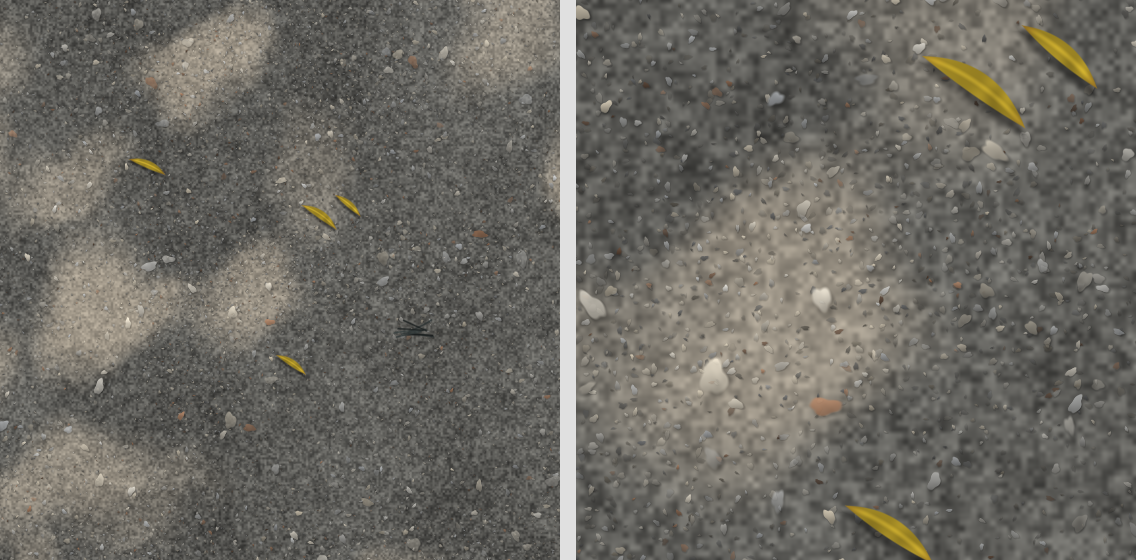
Left, the full canvas; right, a detail of the centre.
Reproduce this texture procedurally as a Shadertoy shader.

```glsl
// Dusty gravel ground under a tree: soft dapples of warm sunlight on grey earth.
// Layers: value-noise grain, jittered cells of stones in several sizes, blurred
// elliptical light spots, then a few yellow leaves and a small tangle of twigs.

#define SHADE_COLOR vec3(0.365, 0.363, 0.348)
#define SUN_COLOR vec3(0.645, 0.608, 0.548)
#define LEAF_COLOR vec3(0.66, 0.56, 0.15)
#define TWIG_COLOR vec3(0.13, 0.15, 0.15)
#define GRAIN_CONTRAST 0.50
#define DAPPLE_CELLS 5.0
#define DAPPLE_SHARE 0.56
#define LEAF_COUNT 4
#define TWIG_COUNT 8
#define TANGLE_CENTER vec2(0.735, 0.413)

vec3 hash3(vec2 p) {
    vec3 h = fract(p.xyx * vec3(0.1031, 0.1030, 0.0973));
    h += dot(h, h.yxz + 33.33);
    return fract((h.xxy + h.yzz) * h.zyx);
}

float noise(vec2 p) {
    vec2 cell = floor(p), f = fract(p);
    f = f * f * (3.0 - 2.0 * f);
    return mix(mix(hash3(cell).x, hash3(cell + vec2(1, 0)).x, f.x),
               mix(hash3(cell + vec2(0, 1)).x, hash3(cell + vec2(1, 1)).x, f.x), f.y);
}

vec2 rotate(vec2 p, float angle) {
    float c = cos(angle), s = sin(angle);
    return vec2(c * p.x + s * p.y, c * p.y - s * p.x);
}

// Amount of sunlight: overlapping blurred ellipses of varied strength
float dapples(vec2 p) {
    p += 0.07 * (vec2(noise(p * 9.0), noise(p * 9.0 + 40.0)) - 0.5);
    p += 0.025 * (vec2(noise(p * 24.0 + 7.0), noise(p * 24.0 + 90.0)) - 0.5);
    vec2 grid = p * DAPPLE_CELLS;
    float shadow = 1.0;
    for (int y = -1; y <= 1; y++)
    for (int x = -1; x <= 1; x++) {
        vec2 cell = floor(grid) + vec2(x, y);
        vec3 place = hash3(cell + 51.0), kind = hash3(cell + 173.0);
        float share = DAPPLE_SHARE + 0.2 * (0.5 - cell.x / DAPPLE_CELLS);
        if (place.z > share) continue;
        vec2 q = rotate(grid - cell - 0.2 - 0.6 * place.xy, 0.2 + 1.5 * kind.x);
        float d = length(q / (vec2(0.62, 0.38) * mix(0.7, 1.1, kind.y)));
        shadow *= 1.0 - mix(0.35, 1.0, sqrt(kind.z)) * smoothstep(1.4, 0.45, d);
    }
    return 1.0 - shadow;
}

// Blend one size of scattered, rounded stones over the ground
vec3 addStones(vec3 ground, vec2 p, float cells, float share, float tone, float light, float px) {
    vec2 grid = p * cells;
    float blur = max(px * cells, 0.04);
    for (int y = -1; y <= 1; y++)
    for (int x = -1; x <= 1; x++) {
        vec2 cell = floor(grid) + vec2(x, y);
        vec3 place = hash3(cell + cells), kind = hash3(cell + cells * 3.0 + 17.0);
        float cluster = smoothstep(0.25, 0.8, noise(cell / cells * 6.0 + 12.0));
        if (place.z > share * (0.35 + 1.3 * cluster)) continue;
        vec2 q = rotate(grid - cell - place.xy, 6.283 * kind.x);
        float radius = mix(0.13, 0.38, kind.y * kind.y);
        q.y *= mix(1.15, 2.1, kind.z);
        float bearing = atan(q.y, q.x);
        float outline = radius * (1.0 + 0.13 * sin(3.0 * bearing + 20.0 * kind.y)
                                      + 0.07 * sin(5.0 * bearing + 30.0 * kind.z));
        float mask = smoothstep(blur, -blur, length(q) - outline);
        vec2 local = grid - cell - place.xy;
        float rim = smoothstep(2.0 * blur, -blur, length(q + rotate(vec2(-0.04, 0.06), 6.283 * kind.x)) - outline);
        vec3 stone = mix(vec3(0.49, 0.50, 0.51), vec3(0.59, 0.56, 0.50), fract(kind.x * 7.0));
        stone = mix(stone, vec3(0.47, 0.35, 0.27), step(0.93, fract(kind.z * 13.0)));
        stone *= tone * mix(0.82, 1.18, fract(kind.y * 19.0)) * (1.0 + 0.25 * local.y / radius);
        stone *= mix(1.0, 1.25, light) * (0.93 + 0.14 * noise(p * 180.0));
        ground *= 1.0 - 0.18 * rim * (1.0 - mask);
        ground = mix(ground, stone, mask * mix(0.4, 0.95, fract(kind.z * 5.0)));
    }
    return ground;
}

// Curved leaf blade: signed distance from its tapering outline
float leafDistance(vec2 q, float size) {
    q.y += 4.0 * q.x * q.x;
    float along = q.x / size;
    return max(abs(q.y) - 0.19 * size * (1.0 - along * along), abs(q.x) - size);
}

void mainImage(out vec4 fragColor, in vec2 fragCoord) {
    vec2 p = fragCoord / iResolution.y;
    float px = 1.0 / iResolution.y;
    float light = dapples(p);

    // Earth with fine grain and broad, faint variation
    float grain = GRAIN_CONTRAST * (noise(p * 270.0) - 0.5)
                + 0.32 * (noise(rotate(p, 0.6) * 125.0) - 0.5)
                + 0.16 * (noise(rotate(p, 1.1) * 45.0) - 0.5);
    float broad = 0.22 * (noise(p * 5.0 + 3.0) - 0.5) + 0.12 * (noise(p * 13.0) - 0.5);
    vec3 color = mix(SHADE_COLOR, SUN_COLOR, light);
    color *= 1.0 + grain * mix(1.0, 0.5, light) + broad * (1.0 - 0.5 * light);

    // Grit, gravel and pebbles
    color = addStones(color, p, 150.0, 0.22, 0.58, light, px);
    color = addStones(color, p + 3.0, 125.0, 0.34, 0.98, light, px);
    color = addStones(color, p + 5.0, 62.0, 0.20, 1.05, light, px);
    color = addStones(color, p + 7.0, 26.0, 0.15, 1.12, light, px);

    // Fallen leaves with a thin shadow and a pale midrib
    for (int i = 0; i < LEAF_COUNT; i++) {
        vec3 place = hash3(vec2(i, 8)), kind = hash3(vec2(i, 29));
        float size = mix(0.018, 0.038, kind.x), angle = mix(-0.75, 0.3, kind.y);
        vec2 q = rotate(p - 0.15 - 0.7 * place.xy, angle);
        float d = leafDistance(q, size);
        float rib = smoothstep(0.0025, 0.0, abs(q.y + 4.0 * q.x * q.x));
        vec3 leaf = LEAF_COLOR * (0.78 + 0.22 * rib + 0.3 * noise(p * 110.0));
        leaf = mix(leaf, vec3(0.42, 0.26, 0.10), 0.7 * smoothstep(0.55, 1.0, abs(q.x) / size) * kind.z);
        color *= 1.0 - 0.4 * smoothstep(0.004, -0.002, leafDistance(q + vec2(-0.001, 0.004), size));
        color = mix(color, leaf, smoothstep(px, -px, d));
    }

    // Tangle of dark twigs
    for (int i = 0; i < TWIG_COUNT; i++) {
        vec3 place = hash3(vec2(i, 61)), kind = hash3(vec2(i, 83));
        vec2 q = rotate(p - TANGLE_CENTER - (place.xy - 0.5) * vec2(0.035, 0.022), mix(-0.5, 0.5, kind.x));
        q.y += 5.0 * (kind.y - 0.5) * q.x * q.x;
        q.x -= clamp(q.x, -0.022, 0.022);
        color = mix(color, TWIG_COLOR * (0.7 + kind.z), 0.9 * smoothstep(px, -px, length(q) - 0.0014));
    }
    fragColor = vec4(clamp(color, 0.0, 1.0), 1.0);
}
```
